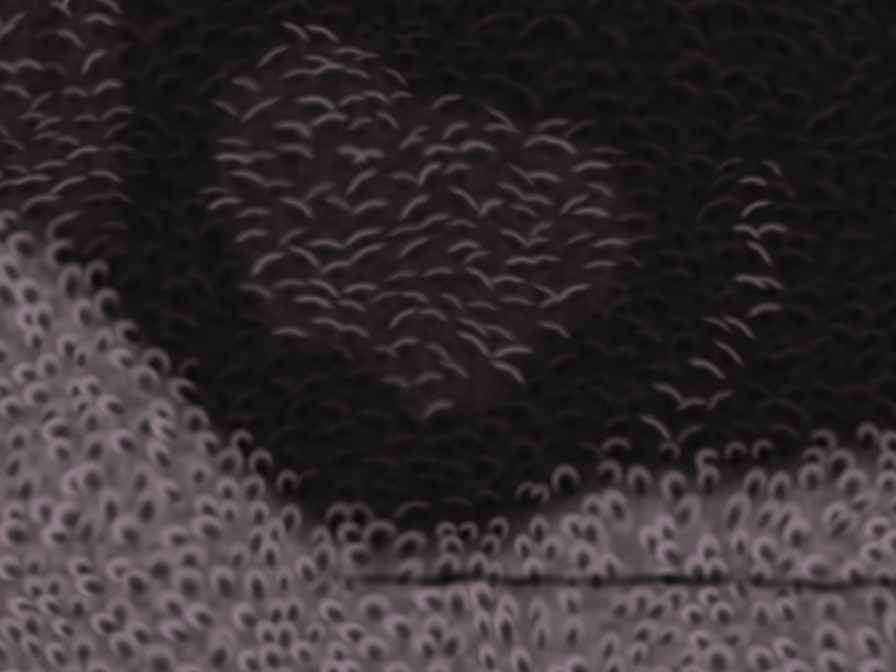
A Shadertoy shader for this texture:

```glsl
// Looped terry cloth: mauve pile around a dark field with a flecked woven patch.
#define CELL vec2(0.053, 0.037)
#define JITTER 0.66
#define WARP 0.045
#define DARK_TONE 0.085
#define PILE_GROUND 0.375
#define PILE_TONE 0.535
#define FLECK_TONE 0.36
#define SOFT 0.006
#define TINT vec3(1.0, 0.875, 0.94)
#define SEAM_HEIGHT 0.143

vec2 hash2(vec2 p) {
    vec3 q = fract(p.xyx * vec3(0.1031, 0.1030, 0.0973));
    q += dot(q, q.yzx + 33.33);
    return fract((q.xx + q.yz) * q.zy);
}

float noise(vec2 p) {
    vec2 i = floor(p), f = fract(p);
    f = f * f * (3.0 - 2.0 * f);
    float low = mix(hash2(i).x, hash2(i + vec2(1, 0)).x, f.x);
    float high = mix(hash2(i + vec2(0, 1)).x, hash2(i + vec2(1, 1)).x, f.x);
    return mix(low, high, f.y);
}

float segment(vec2 p, vec2 a, vec2 b) {
    vec2 e = b - a;
    return length(p - a - e * clamp(dot(p - a, e) / dot(e, e), 0.0, 1.0));
}

// Signed distance to the woven patch, negative inside
float patchDistance(vec2 p) {
    const int N = 15;
    vec2 v[N] = vec2[N](
        vec2(0.33, 0.87), vec2(0.44, 0.96), vec2(0.53, 0.94), vec2(0.61, 0.86),
        vec2(0.78, 0.82), vec2(0.90, 0.79), vec2(0.95, 0.64), vec2(0.90, 0.55),
        vec2(0.80, 0.48), vec2(0.71, 0.38), vec2(0.62, 0.38), vec2(0.54, 0.47),
        vec2(0.41, 0.49), vec2(0.35, 0.61), vec2(0.31, 0.74));
    float d = 10.0, side = 1.0;
    for (int i = 0; i < N; i++) {
        vec2 a = v[i], b = v[(i + 1) % N];
        d = min(d, segment(p, a, b));
        if ((a.y > p.y) != (b.y > p.y) &&
            p.x < a.x + (b.x - a.x) * (p.y - a.y) / (b.y - a.y)) side = -side;
    }
    return side * d;
}

// Depth below the curved upper rim of the pile
float pileDepth(vec2 p) {
    float rim = 0.24 + 0.49 * (1.0 - smoothstep(-0.05, 0.56, p.x));
    rim += 0.10 * smoothstep(0.68, 0.95, p.x) + 0.04 * smoothstep(1.1, 1.33, p.x);
    return rim - p.y;
}

// Upper left band of loose loops
float bandMask(vec2 p) {
    float band = smoothstep(0.19, 0.165, p.x) * smoothstep(0.6, 0.65, p.y);
    return band * (0.4 + 0.6 * smoothstep(0.3, 0.6, noise(p * 14.0 + 5.0)));
}

// Strength of the sparse flecks: patch, right arm and band
float fleckMask(vec2 p) {
    float inPatch = smoothstep(0.012, -0.012, patchDistance(p));
    float arm = min(segment(p, vec2(1.12, 0.74), vec2(1.135, 0.57)),
                    segment(p, vec2(1.12, 0.55), vec2(1.04, 0.42)));
    arm = min(arm, segment(p, vec2(1.04, 0.42), vec2(0.95, 0.33)) - 0.012);
    return max(inPatch, max(0.9 * smoothstep(0.042, 0.022, arm), bandMask(p)));
}

// Paints one yarn loop; q is measured from its centre at place
float paintLoop(float tone, vec2 q, vec2 place, vec2 rnd) {
    float depth = pileDepth(place);
    float pile = smoothstep(-0.015, 0.03, depth);
    float full = smoothstep(0.02, 0.13, depth);
    float fleck = fleckMask(place) * (1.0 - pile);
    float slant = mix(0.15, 0.5, smoothstep(0.6, 0.1, place.x)) * pile;
    float angle = (rnd.x - 0.5) * mix(1.3, 1.7, pile) + slant;
    float c = cos(angle), s = sin(angle);
    q = mat2(c, -s, s, c) * q;
    vec2 radius = mix(vec2(0.020, 0.012), vec2(0.0155, 0.020), pile);
    radius *= 0.8 + 0.4 * rnd.y;
    float r = length(q / radius);
    float ring = abs(r - 0.85) * min(radius.x, radius.y);
    float width = mix(0.0038, 0.0052, pile);
    float yarn = smoothstep(width + SOFT, width - SOFT, ring);
    yarn *= smoothstep(mix(-0.1, -0.8, pile), 0.6, q.y / radius.y);
    // Shaded eye of the loop and shadow beneath it
    float eye = smoothstep(0.95, 0.1, length((q + vec2(0.002, 0.006)) / radius));
    tone *= 1.0 - eye * mix(0.25, mix(0.55, 0.45, full), pile);
    float bright = mix(0.105 + 0.05 * rnd.y, FLECK_TONE * (0.8 + 0.4 * rnd.y), fleck);
    bright = mix(bright, mix(0.37, PILE_TONE, full) * (0.88 + 0.2 * rnd.x), pile);
    return mix(tone, bright, yarn * mix(0.75, 0.9, max(pile, fleck)));
}

void mainImage(out vec4 fragColor, in vec2 fragCoord) {
    vec2 p = fragCoord / iResolution.y;

    // Cloth beneath the loops
    float woven = max(smoothstep(0.02, -0.03, patchDistance(p)), bandMask(p));
    float tone = mix(DARK_TONE, 0.135, woven);
    tone = mix(tone, PILE_GROUND, smoothstep(0.015, 0.12, pileDepth(p)));
    tone *= 0.82 + 0.36 * noise(p * 60.0);

    // Staggered, gently warped rows; lower loops overlap upper ones
    vec2 w = p + WARP * (vec2(noise(p * 6.0), noise(p * 6.0 + 31.0)) - 0.5);
    for (int j = 1; j >= -1; j--) {
        float row = floor(w.y / CELL.y) + float(j);
        float shift = 0.5 * mod(row, 2.0);
        for (int i = -1; i <= 1; i++) {
            vec2 id = vec2(floor(w.x / CELL.x + shift) + float(i), row);
            vec2 offset = (hash2(id + 17.0) - 0.5) * JITTER;
            vec2 local = w - (id + 0.5 + offset - vec2(shift, 0.0)) * CELL;
            tone = paintLoop(tone, local, p - local, hash2(id + 71.0));
        }
    }

    // Dark, broken seam crossing the pile
    float seam = p.y - SEAM_HEIGHT + 0.016 * (p.x - 0.5) - 0.014 * (noise(p.xx * 13.0) - 0.5);
    float seamMask = exp(-seam * seam / 0.0001) * smoothstep(0.4, 0.6, p.x);
    tone *= 1.0 - seamMask * (0.3 + 0.5 * noise(p * vec2(18.0, 9.0)));

    // Fine fibre grain and a warm mauve tint
    tone += 0.012 * (noise(p * vec2(150.0, 120.0)) - 0.5);
    fragColor = vec4(tone * TINT, 1.0);
}
```
